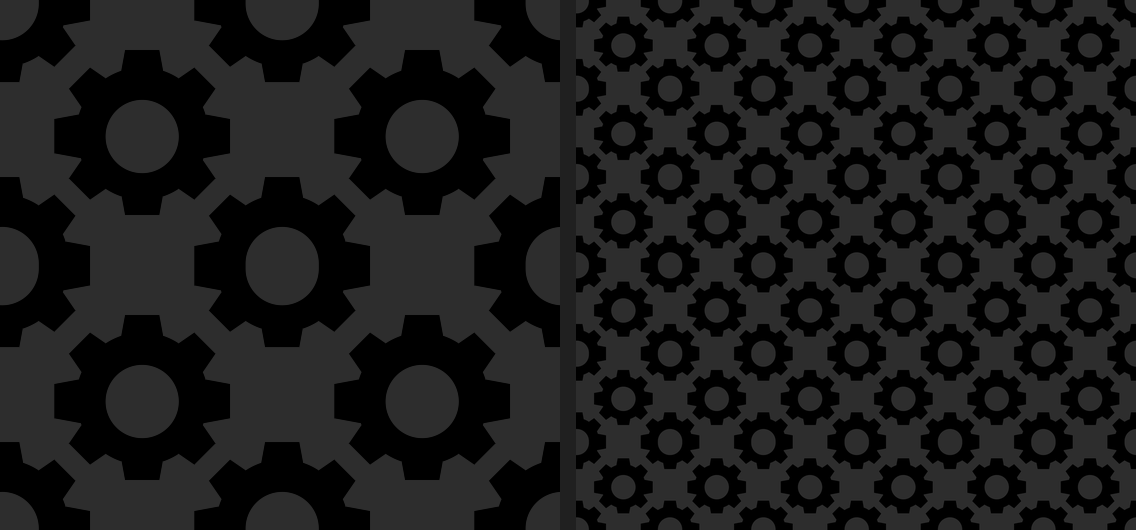
Left, the tile; right, the same tile 3 across and 3 down.
A WebGL 2 fragment shader for this pattern:

```glsl
#version 300 es
precision highp float;
// Black eight-toothed gears with round holes on charcoal, in a staggered 2 x 2 grid.
// Each gear is a distance function: a disc joined with tapered teeth, minus a hole.
// One gear of each pair is slightly stretched in height where its halves join.

uniform vec2 u_resolution;
out vec4 fragColor;

const vec2 CANVAS = vec2(768.0, 726.0);  // design units across the whole canvas
const vec2 REPEATS = vec2(2.0);
const vec3 CHARCOAL = vec3(0.177);
const vec3 BLACK = vec3(0.0);

// Offset from the nearest copy of a center, wrapped on the repeating cell
vec2 wrapAround(vec2 p, vec2 center, vec2 cell) {
  return mod(p - center + 0.5 * cell, cell) - 0.5 * cell;
}

// Tapered tooth; p.x runs across it and p.y outward to its flat tip
float tooth(vec2 p, float tip, float halfWidth) {
  const float TAPER = 0.185;
  float flank = abs(p.x) - halfWidth - TAPER * (tip - p.y);
  return max(p.y - tip, flank * inversesqrt(1.0 + TAPER * TAPER));
}

// Signed distance to a gear whose halves are pulled apart by 2 * stretch
float gear(vec2 p, float stretch) {
  p.y -= clamp(p.y, -stretch, stretch);
  vec2 b = p - vec2(0.0, 4.0);           // the body sits a little above the hole
  float d = length(b) - 90.7;

  // Upright and sideways teeth
  d = min(d, tooth(vec2(p.x, abs(p.y - 5.5)), 113.0, 23.5));
  d = min(d, tooth(vec2(p.y - 0.5, abs(p.x)), 120.5, 23.5));

  // Diagonal teeth, leaning toward the sides
  vec2 a = abs(b);
  vec2 diagonal = vec2(a.x - a.y, a.x + a.y) * sqrt(0.5);
  d = min(d, tooth(diagonal - vec2(7.1, 0.0), 114.5, 20.5));

  float hole = length(p) - 50.2;
  return max(d, -hole);
}

void main() {
  vec2 p = gl_FragCoord.xy / u_resolution * CANVAS;
  vec2 cell = CANVAS / REPEATS;

  // Two staggered gears per cell
  float roundGear = gear(wrapAround(p, vec2(195.0, 176.0), cell), 0.0);
  float tallGear = gear(wrapAround(p, vec2(3.0, 361.5), cell), 3.5);
  float d = min(roundGear, tallGear);

  // Edge smoothing about one pixel wide
  float pixel = CANVAS.x / u_resolution.x;
  float ink = 1.0 - smoothstep(-0.6 * pixel, 0.6 * pixel, d);
  fragColor = vec4(mix(CHARCOAL, BLACK, ink), 1.0);
}
```
